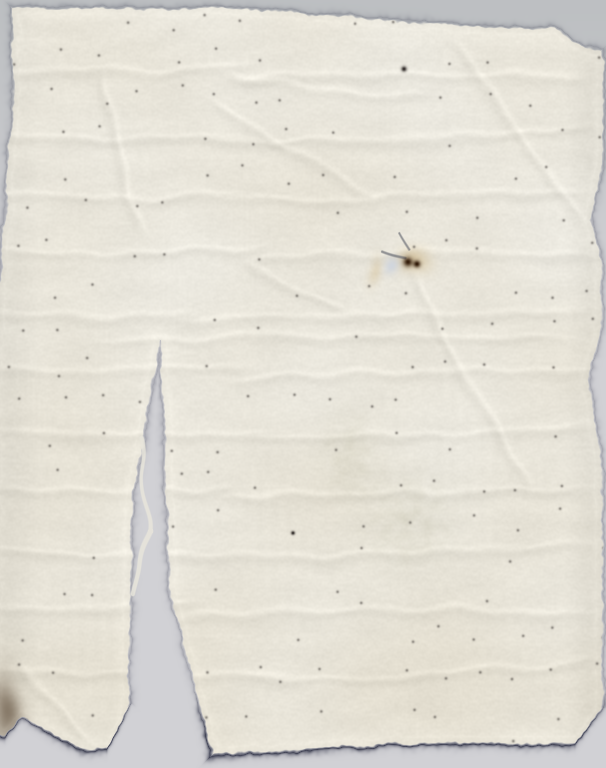
A WebGL 1 fragment shader for this texture:

```glsl
precision highp float;
// A worn sheet of cream cloth with a torn slit, lying on a grey backing.
// Ramped outlines give ragged edges; bent ridges, gradient noise and soft
// blots give creases, weave and stains. The canvas is 7.68 units high.
uniform vec2 u_resolution;

float hash(vec2 p) { return fract(sin(dot(p, vec2(127.1, 311.7))) * 43758.5); }

float corner(vec2 cell, vec2 offset) {
  float a = 6.283 * hash(cell);
  return dot(vec2(cos(a), sin(a)), offset);
}

float noise(vec2 p) {
  vec2 i = floor(p), f = fract(p), u = f * f * (3.0 - 2.0 * f), e = vec2(1, 0);
  return mix(mix(corner(i, f), corner(i + e, f - e), u.x),
             mix(corner(i + e.yx, f - e.yx), corner(i + 1.0, f - 1.0), u.x), u.y);
}

float ramp(float x, float a, float b) { return clamp((x - a) / (b - a), 0.0, 1.0); }

float blot(vec2 p, vec2 center, vec2 size) {
  vec2 d = (p - center) / size;
  return exp(-dot(d, d));
}

float stroke(vec2 p, vec4 ends, float width, float px) {
  vec2 d = ends.zw - ends.xy, r = p - ends.xy;
  float t = clamp(dot(r, d) / dot(d, d), 0.0, 1.0);
  return 1.0 - smoothstep(width - px, width + px, length(r - d * t));
}

// Lit ridge with a shadow beneath, bowed by bend and faded at both ends
float crease(vec2 p, vec4 ends, float bend) {
  vec2 d = ends.zw - ends.xy, r = p - ends.xy;
  float len = length(d), t = dot(r, d) / (len * len);
  float arch = max(4.0 * t * (1.0 - t), 0.0);
  float s = (d.x * r.y - d.y * r.x) / len - bend * arch, below = s - 0.06;
  float relief = exp(-s * s / 0.0009) - 0.85 * exp(-below * below / 0.0028);
  return relief * smoothstep(0.0, 0.5, arch);
}

// Positive inside the cloth
float clothEdge(vec2 p) {
  float x = p.x, y = p.y;
  float top = 0.09 + 0.2 * ramp(x, 2.4, 5.0) + 0.2 * ramp(x, 5.55, 5.85);
  float left = 0.13 - 0.18 * ramp(y, 1.0, 3.6);
  float right = 6.03 - 0.13 * ramp(y, 1.6, 2.2) + 0.11 * ramp(y, 2.2, 2.6)
              - 0.13 * ramp(y, 3.3, 3.75) + 0.14 * ramp(y, 3.8, 4.7);
  float flap = 7.15 + 0.2 * ramp(x, 0.22, 0.05) + 0.34 * ramp(x, 0.2, 0.8)
             - 0.5 * ramp(x, 1.07, 1.32);
  float hem = 7.55 - 0.12 * ramp(x, 2.1, 4.0) - 0.4 * ramp(x, 5.75, 6.06);
  float slitL = 1.6 - 0.28 * ramp(y, 3.4, 5.0) - 0.04 * ramp(y, 5.0, 7.0);
  float slitR = 1.61 + 0.09 * ramp(y, 3.4, 5.9) + 0.42 * ramp(y, 5.9, 7.5);
  float slit = max(max(slitL - x, x - slitR), 3.4 - y);
  float sides = min(min(y - top, x - left), right - x);
  return min(min(sides, mix(flap, hem, step(1.6, x)) - y), slit);
}

float creases(vec2 p) {
  float c = 0.0;
  // Cross folds in rows, each of two overlapping ridges
  for (int i = 0; i < 11; i++) {
    float row = float(i), y = 0.7 + 0.595 * row;
    float tilt = hash(vec2(row, 3)) - 0.5, split = 1.7 + hash(vec2(row, 8));
    c += crease(p, vec4(-0.2, y, split + 0.3, y + 0.2 * tilt), 0.05);
    c += crease(p, vec4(split - 0.3, y + 0.1, 6.1, y - 0.2 * tilt), 0.16 * tilt);
  }
  // Long and slanting folds
  c += crease(p, vec4(2.1, .7, 4.4, .95), .06);
  c += crease(p, vec4(2.4, 2.55, 3.5, 3.08), .04);
  c += crease(p, vec4(.7, 3.4, 6, 3.36), -.04);
  c += crease(p, vec4(2, .9, 3.9, 2), .04);
  c += crease(p, vec4(4.5, .3, 5.95, 2.3), .03);
  c += crease(p, vec4(4.1, 2.6, 5.4, 4.95), .05);
  c += crease(p, vec4(1.05, .7, 1.45, 2.4), .02);
  return c + crease(p, vec4(.2, 6.6, .95, 7.45), .02);
}

// Cream tone, folds, weave and faded stains
vec3 clothTone(vec2 p, vec2 q, float edge) {
  float warm = 0.3 + 0.6 * noise(p * 0.8 + 4.0) + 0.4 * ramp(p.y, 3.0, 6.5);
  vec3 tone = mix(vec3(.925, .915, .88), vec3(.895, .875, .82), clamp(warm, 0.0, 1.0));
  tone += 0.035 * creases(q) + 0.022 * noise(q * vec2(2, 6));
  tone += 0.018 * noise(p * vec2(14, 24)) + 0.015 * noise(p * 37.0);
  tone -= 0.05 * ramp(p.x, 0.4, 0.0) + 0.04 * ramp(p.x, 5.65, 5.9);
  float olive = blot(p, vec2(3.5, 4.55), vec2(.25, .4)) + blot(p, vec2(4.1, 5.2), vec2(.45));
  tone -= vec3(.035, .035, .045) * olive * (1.0 + noise(p * 9.0));
  tone = mix(tone, vec3(.45, .39, .32), 0.8 * blot(q, vec2(.05, 7.1), vec2(.14, .3)));
  return tone + 0.025 * exp(-abs(edge - 0.06) / 0.04);
}

void main() {
  float px = 7.68 / u_resolution.y;
  vec2 p = vec2(gl_FragCoord.x, u_resolution.y - gl_FragCoord.y) * px;
  vec2 q = p + 0.08 * vec2(noise(p * 2.3), noise(p * 2.3 + 31.0));
  float edge = clothEdge(p) + 0.035 * noise(p * 5.0) + 0.02 * noise(p * 17.0);

  // Backing, with a dark line under the hem
  vec3 backing = mix(vec3(.74, .75, .76), vec3(.82, .82, .835), ramp(p.y, 0.1, 3.0));
  float under = exp(-abs(edge + 0.02) / 0.022) * (0.25 + 0.6 * ramp(p.y, 6.9, 7.35));
  backing = mix(backing, vec3(.16, .17, .25), under);

  // Rust-ringed hole with torn threads
  vec3 cloth = clothTone(p, q, edge);
  float rust = blot(q, vec2(4.12, 2.63), vec2(.17, .11)) + 0.6 * blot(q, vec2(3.74, 2.7), vec2(.07, .15));
  cloth = mix(cloth, vec3(.8, .7, .5), 0.55 * rust);
  cloth = mix(cloth, vec3(.8, .83, .88), 0.8 * blot(q, vec2(3.92, 2.66), vec2(.09)));
  float tear = stroke(q, vec4(3.8, 2.5, 4.06, 2.61), .012, px) + stroke(q, vec4(4, 2.34, 4.1, 2.53), .01, px);
  cloth = mix(cloth, vec3(.42, .43, .46), 0.7 * min(tear, 1.0));
  float pits = blot(p, vec2(4.08, 2.62), vec2(.045)) + blot(p, vec2(4.17, 2.64), vec2(.035));
  cloth = mix(cloth, vec3(.2, .11, .04), min(pits, 1.0));

  // Scattered specks and two larger ones
  vec2 cell = floor(p * 2.6), jitter = vec2(hash(cell), hash(cell + 9.0));
  float specks = 0.45 * step(0.5, hash(cell + 5.0)) * blot(p, (cell + 0.2 + 0.6 * jitter) / 2.6, vec2(.016));
  specks += blot(p, vec2(4.04, .69), vec2(.027)) + blot(p, vec2(2.93, 5.33), vec2(.02));
  cloth = mix(cloth, vec3(.2, .18, .17), min(specks, 1.0));

  // Loose strands across the slit
  vec3 color = mix(backing, cloth, smoothstep(-px, px, edge));
  float strands = stroke(q, vec4(1.4, 4.4, 1.48, 5.35), .02, px) + stroke(q, vec4(1.48, 5.35, 1.34, 5.95), .025, px);
  gl_FragColor = vec4(mix(color, vec3(.91, .9, .86), 0.85 * min(strands, 1.0)), 1.0);
}
```
